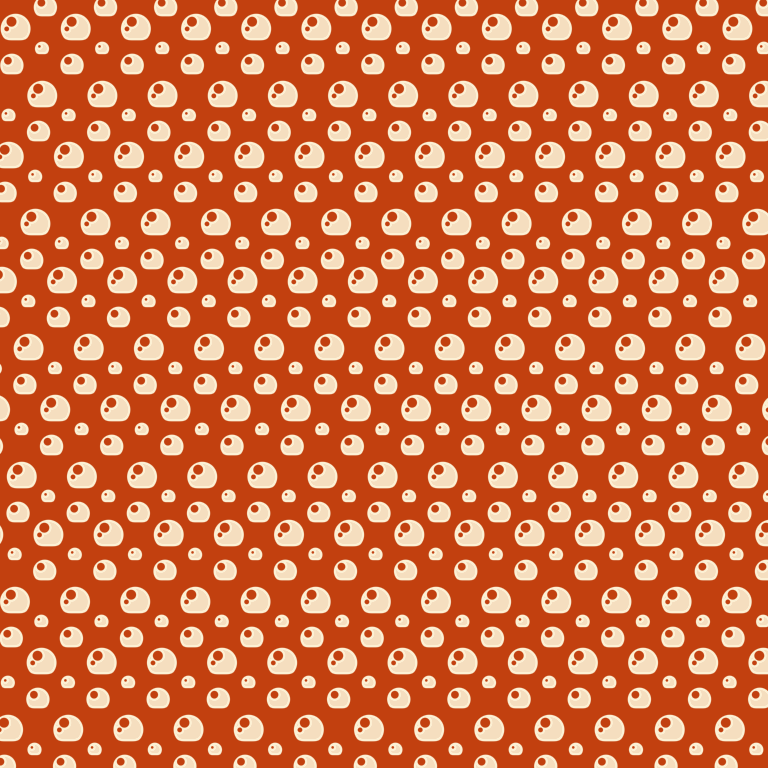
Write a WebGL 1 fragment shader that draws this pattern.

```glsl
precision highp float;
// Staggered rows of flat-bottomed cream beads in three sizes, each with dark round holes.
uniform vec2 u_resolution;

const float PITCH = 60.15; // horizontal repeat, with the canvas 768 units high

float smoothMax(float a, float b, float k) {
  float h = max(k - abs(a - b), 0.0) / k;
  return max(a, b) + 0.25 * h * h * k;
}

// Circle with its lower side cut flat and the corners rounded (y points down)
float bead(vec2 p, float radius) {
  return smoothMax(length(p) - radius, p.y - 0.78 * radius, 0.2 * radius);
}

float cutHole(float shape, vec2 p, float radius) {
  return max(shape, radius - length(p));
}

// Wrap horizontally around the nearest repeat
vec2 wrapX(vec2 p) {
  return vec2(mod(p.x + 0.5 * PITCH, PITCH) - 0.5 * PITCH, p.y);
}

// One large, one small and one medium bead
float beadGroup(vec2 p) {
  vec2 q = wrapX(p - vec2(0.0, 1.7));
  float large = bead(q, 15.0);
  large = cutHole(large, q - vec2(-4.1, -7.0), 4.9);
  large = cutHole(large, q - vec2(-8.9, 0.2), 2.3);

  q = wrapX(p - vec2(26.4, 21.7));
  float small = cutHole(bead(q, 7.1), q - vec2(-2.6, -2.3), 1.2);

  q = wrapX(p - vec2(-3.7, 38.3));
  float medium = cutHole(bead(q, 11.7), q - vec2(-4.0, -4.6), 3.8);

  return min(large, min(small, medium));
}

// Rows shift sideways steadily; their spacing varies in a cycle of four
vec2 rowOrigin(float row) {
  float nudge = 3.75 * mod(row, 2.0) + 1.5 * floor(mod(row, 4.0) / 2.0);
  return vec2(15.6 + 26.66 * row, 27.0 + 63.25 * row + nudge);
}

void main() {
  float pixel = 768.0 / u_resolution.y;
  vec2 p = vec2(gl_FragCoord.x, u_resolution.y - gl_FragCoord.y) * pixel;

  float nearestRow = floor((p.y - 27.0) / 63.25);
  float d = 1000.0;
  for (int i = -1; i <= 1; i++) {
    d = min(d, beadGroup(p - rowOrigin(nearestRow + float(i))));
  }

  // Cream with a faint lighter rim, over rust red
  float rim = 1.0 - smoothstep(0.6, 1.3, abs(d + 1.4));
  vec3 cream = mix(vec3(0.96, 0.87, 0.75), vec3(0.99, 0.94, 0.83), rim);
  float cover = 1.0 - smoothstep(-0.7 * pixel, 0.7 * pixel, d);
  gl_FragColor = vec4(mix(vec3(0.76, 0.25, 0.06), cream, cover), 1.0);
}
```
